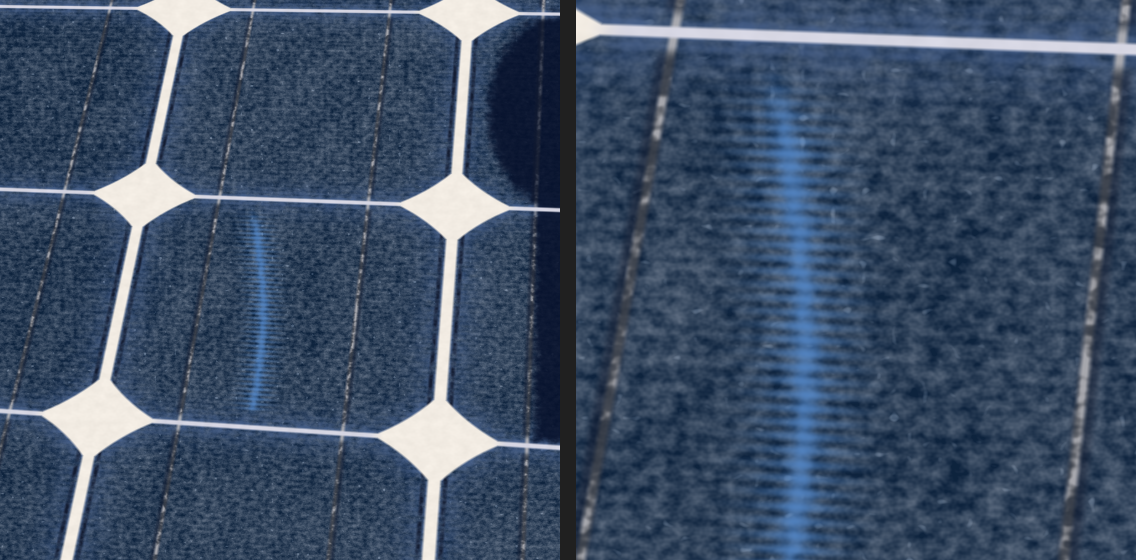
Left, the full canvas; right, a detail of the centre.
A WebGL 1 fragment shader for this pattern:

```glsl
precision highp float;
// Weathered blue solar cells in perspective, with cream gaps, busbars and a cast shadow.

uniform vec2 u_resolution;

const vec3 CREAM = vec3(0.95, 0.925, 0.89);
const vec3 LINE_WHITE = vec3(0.84, 0.84, 0.89);
const vec3 CELL_DARK = vec3(0.10, 0.18, 0.28);
const vec3 CELL_LIGHT = vec3(0.34, 0.40, 0.48);
const vec3 RIM_BLUE = vec3(0.27, 0.37, 0.54);
const vec3 SEAM_DARK = vec3(0.07, 0.10, 0.18);
const vec3 SHADOW_NAVY = vec3(0.02, 0.055, 0.15);
const vec3 GLINT_BLUE = vec3(0.32, 0.52, 0.77);

float hash(vec2 p) {
  return fract(sin(dot(p, vec2(127.1, 311.7))) * 43758.5);
}

vec2 gradient(vec2 p) {
  float angle = 6.2832 * hash(p);
  return vec2(cos(angle), sin(angle));
}

// Gradient noise, roughly -0.7 to 0.7.
float noise(vec2 p) {
  vec2 i = floor(p);
  vec2 f = p - i;
  vec2 s = f * f * f * (f * (f * 6.0 - 15.0) + 10.0);
  vec2 e = vec2(1.0, 0.0);
  float low = mix(dot(gradient(i), f), dot(gradient(i + e), f - e), s.x);
  float high = mix(dot(gradient(i + e.yx), f - e.yx),
                   dot(gradient(i + 1.0), f - 1.0), s.x);
  return mix(low, high, s.y);
}

float fbm(vec2 p) {
  float sum = 0.0;
  float gain = 0.6;
  for (int i = 0; i < 3; i++) {
    sum += gain * noise(p);
    p = p * 2.03 + 17.3;
    gain *= 0.6;
  }
  return sum;
}

// Coverage of a band of given half width around distance zero.
float band(float d, float halfWidth, float soft) {
  return 1.0 - smoothstep(halfWidth - soft, halfWidth + soft, abs(d));
}

// Inverse perspective: canvas point (y down) to panel grid coordinates.
vec2 panelGrid(vec2 p) {
  vec2 across = vec2(0.480, 0.0062) + 0.0346 * p;
  vec2 down = vec2(-0.0919, 0.3027) + 0.083 * p;
  vec2 r = p - vec2(0.328, 0.016);
  float det = across.x * down.y - across.y * down.x;
  return vec2(r.x * down.y - r.y * down.x,
              across.x * r.y - across.y * r.x) / det;
}

// Signed distance to a square cell with circularly clipped corners.
float cellDistance(vec2 q) {
  return max(length(q) - 0.592, max(q.x - 0.482, q.y - 0.491));
}

// Silicon with crystal grain, lengthwise streaks, contact fingers and flecks.
vec3 silicon(vec2 p, vec2 grid, float fingers) {
  float grain = fbm(p * vec2(85.0, 105.0));
  float cloud = fbm(grid * vec2(6.0, 4.0));
  float streak = noise(grid * vec2(24.0, 4.0) + 31.0);
  float tone = 0.35 + 1.25 * grain + 0.35 * cloud + 0.2 * streak + 0.14 * (fingers - 0.5);
  tone += 0.16 * (hash(floor(grid) + 5.0) - 0.5);
  vec3 color = mix(CELL_DARK, CELL_LIGHT, clamp(tone, -0.2, 1.3));
  float fleck = smoothstep(0.38, 0.62, noise(p * vec2(110.0, 140.0) + 40.0));
  return color + 0.18 * fleck;
}

// Rounded shadow at the upper right, with a strip running below it.
float shadowMask(vec2 p, float wobble) {
  float blob = (length((p - vec2(1.0, 0.2)) / vec2(0.128, 0.172)) - 1.0) * 0.13;
  vec2 box = abs(p - vec2(1.02, 0.545)) - vec2(0.066, 0.245);
  float d = min(blob, max(box.x, box.y)) + 0.014 * wobble;
  return 1.0 - smoothstep(-0.012, 0.012, d);
}

// Curved vertical glint: x is the core, y the halo.
vec2 glint(vec2 p, float wobble) {
  float t = (p.y - 0.365) / 0.375;
  float ends = smoothstep(0.0, 0.15, t) * (1.0 - smoothstep(0.96, 1.0, t));
  float d = p.x - 0.450 - 0.020 * sin(3.1416 * clamp(t, 0.0, 1.0)) - 0.007 * wobble;
  return ends * vec2(exp(-d * d * 17000.0), exp(-d * d * 1300.0));
}

void main() {
  vec2 p = gl_FragCoord.xy / u_resolution;
  p.y = 1.0 - p.y;
  float soft = 0.003 + 1.3 / u_resolution.y;
  vec2 grid = panelGrid(p);
  vec2 local = fract(grid) - 0.5;
  vec2 q = abs(local);
  float d = cellDistance(q);
  float wear = fbm(p * vec2(45.0, 60.0) + 9.0);
  float fingers = 0.5 + 0.5 * sin(grid.y * 314.0);

  // Cell surface with a patchy bluish rim.
  vec3 color = silicon(p, grid, fingers);
  float rim = exp(min(d, 0.0) * 22.0) * clamp(0.55 + 1.1 * wear + 0.25 * fingers, 0.0, 1.0);
  color = mix(color, RIM_BLUE, rim);

  // Glint broken by the fingers, then the cast shadow.
  vec2 shine = glint(p, wear);
  float shineAmount = shine.x * (0.65 + 0.25 * fingers) + 0.55 * shine.y * (1.0 - shine.x) * fingers;
  color = mix(color, GLINT_BLUE, shineAmount);
  float shade = shadowMask(p, wear);
  color = mix(color, SHADOW_NAVY + 0.10 * color, 0.95 * shade);

  // Thin, interrupted busbars with a dark flank and bright ends at the row gaps.
  float barOffset = abs(local.x + 0.01) - 0.24;
  float tip = smoothstep(0.45, 0.48, q.y);
  float intact = max(smoothstep(-0.15, 0.3, wear + 0.2 * noise(grid * 3.0)), tip);
  float flank = band(barOffset - 0.004, 0.010, 0.006);
  color = mix(color, SEAM_DARK, 0.5 * flank * (1.0 - tip));
  vec3 barColor = mix(vec3(0.36, 0.35, 0.34), vec3(0.68, 0.68, 0.70), intact);
  float bar = band(barOffset, 0.005, soft) * (0.45 + 0.5 * intact);
  color = mix(color, barColor, bar * (1.0 - 0.7 * shade));

  // Worn seams beside the column gaps, then the gaps and corner diamonds.
  float seam = band(q.x - 0.469, 0.006, 0.005);
  color = mix(color, SEAM_DARK, seam * clamp(0.6 + 1.4 * wear, 0.0, 0.95));
  float gap = smoothstep(-soft, soft, d);
  float rowLine = smoothstep(0.482, 0.491, q.y) * (1.0 - smoothstep(0.30, 0.35, q.x));
  vec3 gapColor = mix(CREAM, LINE_WHITE, rowLine) + 0.04 * wear;
  color = mix(color, gapColor, gap);

  gl_FragColor = vec4(clamp(color, 0.0, 1.0), 1.0);
}
```
